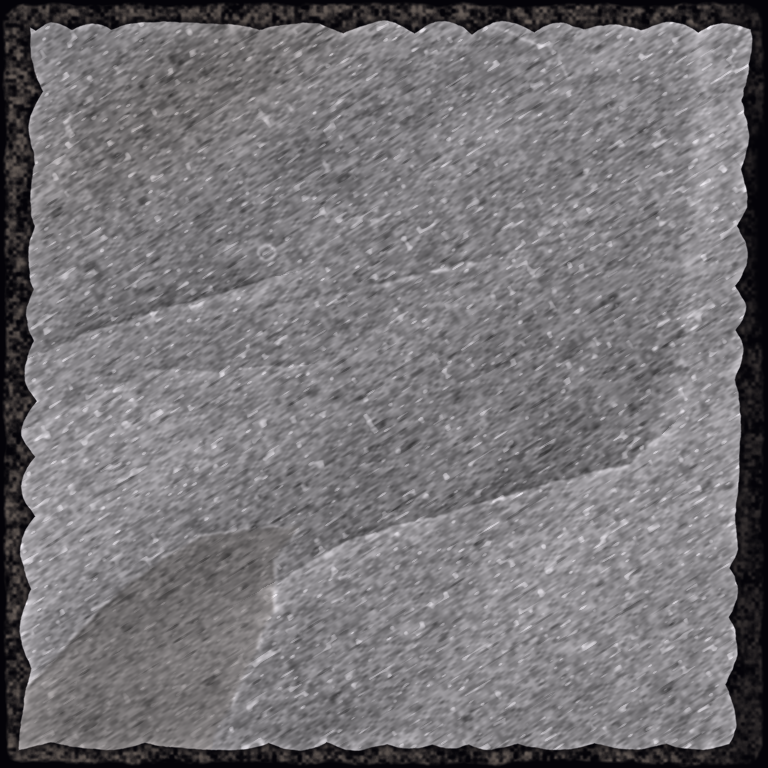
A WebGL 2 fragment shader for this texture:

```glsl
#version 300 es
precision highp float;
uniform vec2 u_resolution;
out vec4 outColor;

const float PI = 3.14159;
const float GRAIN_ANGLE = 0.56;
const float BASE_TONE = 0.495;
const float GRAIN_CONTRAST = 0.34;
const float FLECK_STRENGTH = 0.2;
const float CHIP_DEPTH = 0.015;
const float CHIP_COUNT = 11.0;
const float CRACK_WOBBLE = 0.009;
const vec3 STONE_TINT = vec3(1.0, 0.985, 1.01);
const vec3 WARM_TINT = vec3(1.02, 0.985, 0.98);
const vec3 RIM_BROWN = vec3(0.29, 0.265, 0.235);
const vec3 VOID_BLACK = vec3(0.015, 0.012, 0.03);

// Ledges and veins: each column is a point
const mat4x2 UPPER_LEDGE = mat4x2(.045, .537, .13, .573, .234, .603, .358, .639);
const mat4x2 MAIN_LEDGE = mat4x2(.358, .241, .456, .297, .82, .398, .86, .434);
const mat4x2 LEFT_LEDGE = mat4x2(.04, .445, .2, .52, .26, .515, .39, .525);
const mat4x2 LONG_VEIN = mat4x2(.29, .585, .456, .62, .573, .648, .9, .72);
const mat4x2 SLAB_TOP = mat4x2(.026, .1, .169, .245, .26, .303, .397, .319);
const mat4x2 SLAB_SIDE = mat4x2(.39, .315, .357, .27, .358, .206, .28, .036);
const mat4x2 PALE_BAND = mat4x2(.918, .965, .913, .7, .885, .48, .86, .434);
const mat4x2 TOP_CHIP = mat4x2(.625, .968, .69, .947, .73, .925, .74, .9);

float hash(vec2 p) {
  vec3 q = fract(p.xyx * 0.1031);
  q += dot(q, q.yzx + 33.33);
  return fract((q.x + q.y) * q.z);
}

float noise(vec2 p) {
  vec2 i = floor(p), f = fract(p);
  f *= f * (3.0 - 2.0 * f);
  return mix(mix(hash(i), hash(i + vec2(1, 0)), f.x),
             mix(hash(i + vec2(0, 1)), hash(i + 1.0), f.x), f.y);
}

float fbm(vec2 p) {
  float sum = 0.0, amp = 0.533;
  for (int i = 0; i < 4; i++, amp *= 0.5, p = p * 2.03 + 17.3) sum += amp * noise(p);
  return sum;
}

vec2 alongGrain(vec2 p) {
  float c = cos(GRAIN_ANGLE), s = sin(GRAIN_ANGLE);
  return vec2(c * p.x + s * p.y, c * p.y - s * p.x);
}

// Signed distance to a run of points, positive on its left
float run(vec2 p, mat4x2 pts) {
  float best = 9.0, side = 1.0;
  for (int i = 0; i < 3; i++) {
    vec2 e = pts[i + 1] - pts[i], v = p - pts[i];
    float d = length(v - e * clamp(dot(v, e) / dot(e, e), 0.0, 1.0));
    if (d < best) { best = d; side = e.x * v.y < e.y * v.x ? -1.0 : 1.0; }
  }
  return best * side;
}

float line(float d, float w) { return exp(-d * d / (w * w)); }

// Dark above, lit below
float ledge(float d, float dark, float light, float reach) {
  return mix(light, -dark, smoothstep(-0.002, 0.002, d)) * exp(-abs(d) / reach);
}

// Soft oval lying along the grain
float area(vec2 p, float x, float y, float w, float h) {
  vec2 q = alongGrain(p - vec2(x, y)) / vec2(w, h);
  return exp(-dot(q, q));
}

// Scalloped inset of one side
float chips(float t, float seed) {
  float phase = t * CHIP_COUNT + 1.8 * noise(vec2(t * 6.0, seed));
  float depth = CHIP_DEPTH * (0.35 + noise(vec2(t * 9.0, seed + 5.0)));
  return depth * (0.6 - abs(sin(PI * phase))) + 0.005 * (fbm(vec2(t * 60.0, seed)) - 0.5);
}

float faceDistance(vec2 p) {
  float left = p.x - mix(0.028, 0.046, p.y) - chips(p.y, 3.0);
  float right = mix(0.951, 0.975, p.y) - chips(p.y, 21.0) - p.x;
  float low = p.y - 0.027 - 0.7 * chips(p.x, 37.0);
  float high = 0.966 - 0.9 * chips(p.x, 53.0) - p.y;
  return min(min(left, right), min(low, high));
}

vec3 rimColor(vec2 p, float face) {
  vec2 q = abs(p - 0.5) - 0.468;
  float outer = length(max(q, 0.0)) + min(max(q.x, q.y), 0.0) - 0.026 + 0.012 * (fbm(p * 28.0) - 0.5);
  float shade = 1.35 * smoothstep(0.3, 1.25, noise(p * 210.0) * 0.6 + fbm(p * 70.0) * 0.8);
  shade *= (1.0 - 0.5 * smoothstep(0.9, 0.97, p.x)) * mix(0.45, 1.0, smoothstep(0.0, 0.009, -face));
  float gap = smoothstep(0.975, 0.99, p.x) * smoothstep(0.17, 0.1, abs(p.y - 0.71));
  return VOID_BLACK + RIM_BROWN * shade * smoothstep(0.002, -0.004, outer) * (1.0 - gap);
}

vec3 stoneColor(vec2 p, float face) {
  vec2 g = alongGrain(p);
  vec2 w = p + CRACK_WOBBLE * (vec2(fbm(p * 35.0), fbm(p * 35.0 + 50.0)) - 0.5);
  float broken = smoothstep(0.25, 0.7, noise(p * 75.0));
  float corner = area(p, .25, .88, .25, .09);
  float mainD = run(w, MAIN_LEDGE), topD = run(w, SLAB_TOP);
  float sideD = run(w, SLAB_SIDE), veinD = run(w, LONG_VEIN);
  float slab = smoothstep(0.003, -0.006, topD) * smoothstep(0.003, -0.006, sideD);

  // Broad light and dark areas
  float tone = BASE_TONE + 0.14 * (fbm(g * vec2(3, 11)) - 0.5) - 0.075 * corner - 0.045 * slab;
  tone -= 0.05 * area(p, .53, .43, .34, .08) + 0.07 * area(p, .75, .43, .16, .045);
  tone -= 0.06 * area(p, .28, .555, .09, .022) + 0.04 * area(p, .48, .1, .17, .035);
  tone += 0.08 * area(p, .13, .42, .22, .1) + 0.07 * area(p, .68, .25, .3, .13);
  tone += 0.07 * area(p, .84, .975, .13, .05);
  tone += 0.04 * (smoothstep(0.88, 0.95, p.x) + smoothstep(0.13, 0.04, p.x));

  // Ledges
  tone += ledge(run(w, UPPER_LEDGE), 0.11, 0.09, 0.023) + ledge(run(w, LEFT_LEDGE), 0.05, 0.08, 0.018);
  tone += ledge(mainD, 0.11, 0.07, 0.03) + 0.12 * line(mainD + 0.003, 0.003) * broken;

  // Veins, pale band and small rings
  float veinGlow = 0.06 + 0.2 * smoothstep(0.14, 0.06, abs(p.x - 0.54));
  tone += veinGlow * line(veinD, 0.004) * broken - 0.07 * line(veinD - 0.004, 0.003);
  tone += 0.14 * line(topD, 0.0025) * broken - 0.11 * line(topD + 0.004, 0.003) * smoothstep(0.25, 0.15, p.x);
  tone += 0.17 * line(sideD, 0.004) * broken + 0.05 * line(sideD + 0.008, 0.014);
  tone += 0.1 * line(run(w, PALE_BAND), 0.017) * (0.5 + fbm(p * 55.0));
  tone += 0.17 * line(run(w, TOP_CHIP), 0.003) * broken;
  tone += 0.15 * line(length(w - vec2(.348, .67)) - 0.011, 0.0025);
  tone += 0.12 * line(length(w - vec2(.365, .543)) - 0.01, 0.003) * broken;

  // Slanted grain, bright flecks and dark nicks
  float fine = mix(noise(g * vec2(75, 210) + 9.0), noise(g * vec2(150, 330)), 0.55);
  float fleck = smoothstep(0.76, 0.96, noise(g * vec2(85, 190) + 31.0));
  float nick = smoothstep(0.74, 0.95, noise(g * vec2(38, 170) + 71.0));
  tone += GRAIN_CONTRAST * (fine - 0.5) * mix(1.0, 0.7, slab);
  tone += FLECK_STRENGTH * fleck * mix(1.0, 0.4, slab) - 0.11 * nick;

  // Worn lip
  tone += 0.13 * exp(-max(face, 0.0) / 0.007) * (0.4 + broken);
  return tone * mix(STONE_TINT, WARM_TINT, 0.7 * max(slab, corner));
}

void main() {
  vec2 p = gl_FragCoord.xy / u_resolution;
  float pixel = 1.0 / min(u_resolution.x, u_resolution.y);
  float face = faceDistance(p);
  vec3 color = mix(rimColor(p, face), stoneColor(p, face), smoothstep(-pixel, pixel, face));
  outColor = vec4(clamp(color, 0.0, 1.0), 1.0);
}
```
